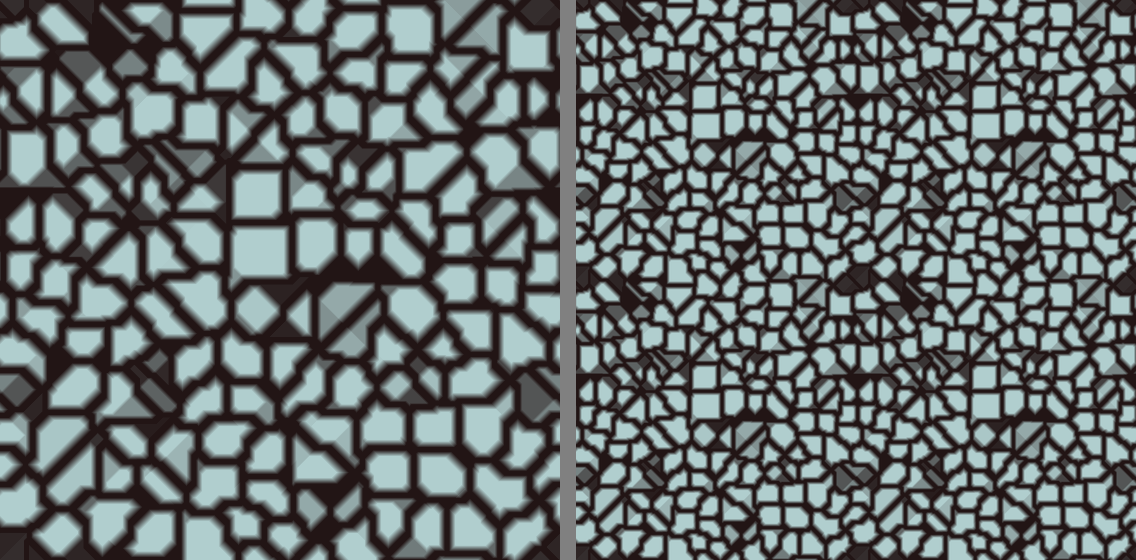
Left: one tile. Right: repeated 2 by 2.
This pattern is drawn by a WebGL 2 fragment shader. Its source:

```glsl
#version 300 es
precision highp float;
// Irregular pale stones parted by dark joints, with flat grey facets.
// A wrapping cellular noise in the Chebyshev (square) metric: the gap between
// the nearest and second nearest seed distance is ramped from dark to light.

#define GRID 12.0          // cells along each side, whole so that it tiles
#define JITTER 1.0         // scatter of the seeds inside their cells
#define JOINT_GAP 0.09     // distance gap below which all is joint
#define STONE_GAP 0.36     // distance gap above which all is stone
#define JOINT_COLOR vec3(0.133, 0.082, 0.082)
#define STONE_COLOR vec3(0.690, 0.808, 0.808)

uniform vec2 u_resolution;
out vec4 outColor;

// Sine hash: two random values from 0 to 1 per cell
vec2 hash2(vec2 cell) {
    vec2 phase = vec2(dot(cell, vec2(127.1, 311.7)),
                      dot(cell, vec2(269.5, 183.3)));
    return fract(sin(phase) * 43758.5453);
}

float chebyshev(vec2 v) {
    return max(abs(v.x), abs(v.y));
}

// Second nearest minus nearest seed distance, in cells
float seedGap(vec2 p) {
    vec2 home = floor(p);
    float nearest = 1e3;
    float second = 1e3;
    for (int y = -2; y <= 2; y++) {
        for (int x = -2; x <= 2; x++) {
            vec2 cell = home + vec2(x, y);
            vec2 offset = mix(vec2(0.5), hash2(mod(cell, GRID)), JITTER);
            float d = chebyshev(cell + offset - p);
            second = min(second, max(nearest, d));
            nearest = min(nearest, d);
        }
    }
    return second - nearest;
}

void main() {
    vec2 uv = gl_FragCoord.xy / u_resolution;
    float gap = seedGap(uv * GRID);

    // Linear ramp: wide enough to keep the joint edges smooth
    float stone = clamp((gap - JOINT_GAP) / (STONE_GAP - JOINT_GAP), 0.0, 1.0);
    outColor = vec4(mix(JOINT_COLOR, STONE_COLOR, stone), 1.0);
}
```
